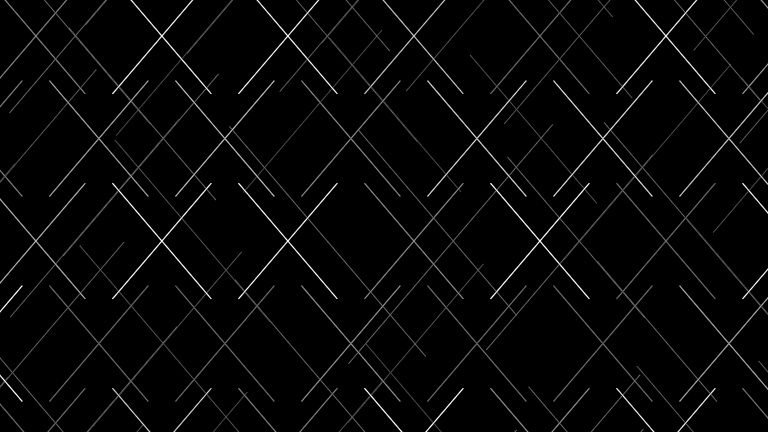
A Shadertoy shader for this pattern:

```glsl
const vec2 SPACING = vec2(0.2917, 0.2373);            // lattice step, canvas heights
const vec2 SLANT = normalize(vec2(49.0, 57.4));      // direction of a rising stroke

float hash(vec2 p, float seed) {
    vec3 q = fract(vec3(p.xyx + seed * 1.37) * vec3(0.1031, 0.1030, 0.0973));
    q += dot(q, q.yzx + 33.33);
    return fract((q.x + q.y) * q.z);
}

vec2 gradient(vec2 cell) {
    float angle = 6.2832 * hash(cell, 5.0);
    return vec2(cos(angle), sin(angle));
}

float gradientNoise(vec2 p) {
    vec2 i = floor(p), f = fract(p);
    vec2 u = f * f * f * (f * (f * 6.0 - 15.0) + 10.0);
    vec2 e = vec2(0.0, 1.0);
    float low = mix(dot(gradient(i), f), dot(gradient(i + e.yx), f - e.yx), u.x);
    float high = mix(dot(gradient(i + e.xy), f - e.xy), dot(gradient(i + 1.0), f - 1.0), u.x);
    return mix(low, high, u.y);
}

// Coverage of a stroke running along dir from -ends.x to ends.y
float stroke(vec2 p, vec2 dir, vec2 ends, float halfWidth, float pixel) {
    float along = clamp(dot(p, dir), -ends.x, ends.y);
    float dist = length(p - dir * along);
    return clamp(0.5 + (halfWidth - dist) / pixel, 0.0, 1.0);
}

// Staggered lattice of crosses; reach and tone give the range of arm length and brightness
float crossLayer(vec2 p, vec2 origin, float stagger, vec2 reach, vec2 tone,
                 float halfWidth, float density, float seed, float pixel) {
    vec2 grid = (p - origin) / SPACING;
    float row = floor(grid.y + 0.5);
    float light = 0.0;
    for (int j = -2; j <= 2; j++) {
        float y = row + float(j);
        float shift = stagger * mod(y, 2.0);
        float column = floor(grid.x - shift + 0.5);
        for (int i = -2; i <= 2; i++) {
            vec2 id = vec2(column + float(i), y);
            vec2 local = (grid - id - vec2(shift, 0.0)) * SPACING;
            float level = smoothstep(-0.3, 0.3, gradientNoise(id * 0.73 + seed));
            float shade = mix(tone.x, tone.y, level);

            // Two mirrored strokes, each with its own ends
            for (int k = 0; k < 2; k++) {
                float side = float(k);
                float key = seed + 3.0 * side;
                vec2 dir = SLANT * vec2(1.0 - 2.0 * side, 1.0);
                vec2 ends = mix(reach.xx, reach.yy, vec2(hash(id, key + 11.0), hash(id, key + 23.0)));
                float present = step(hash(id, key + 37.0), density);
                light = max(light, present * shade * stroke(local, dir, ends, halfWidth, pixel));
            }
        }
    }
    return light;
}

void mainImage(out vec4 fragColor, in vec2 fragCoord) {
    float pixel = 1.0 / iResolution.y;
    vec2 p = fragCoord * pixel;

    // Short bright crosses over long faint ones
    float bright = crossLayer(p, vec2(0.083, 0.442), 0.5, vec2(0.175), vec2(0.42, 1.0),
                              0.0014, 1.0, 2.3, pixel);
    float faint = crossLayer(p, vec2(0.174, 0.442), 0.7, vec2(0.16, 0.38), vec2(0.3, 0.42),
                             0.0011, 0.62, 8.6, pixel);

    fragColor = vec4(vec3(max(bright, faint)), 1.0);
}
```
